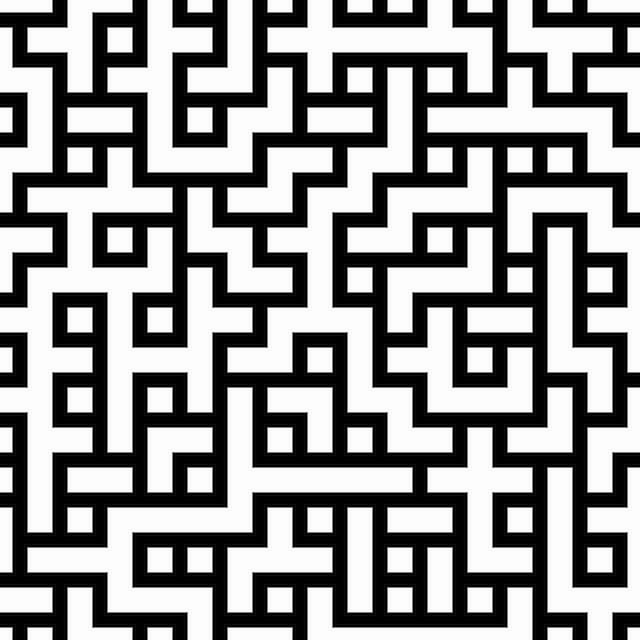
Reproduce this pattern procedurally as a Shadertoy shader.

```glsl
#define CELLS 16.0          // nodes along the longer side
#define HALF_WIDTH 0.1875   // half the wall width, in cells
#define MARGIN 4            // hidden nodes that let the randomness settle
#define SEED 71u
#define PAPER vec3(0.99)
#define INK vec3(0.0)
#define SHEEN vec3(0.05)
#define SHEEN_DEPTH 0.078   // distance of the sheen from the wall edge
#define SHEEN_HALF 0.0156   // half the sheen width

float hash(ivec2 p) {
    uint n = uint(p.x) * 0x9E37u + uint(p.y) * 0x85EBCAu + SEED * 0xC2B2u;
    n = (n ^ (n >> 15)) * 0x2C1B3C6Du;
    n = (n ^ (n >> 12)) * 0x297A2D39u;
    n ^= n >> 15;
    return float(n >> 8) / 16777216.0;
}

// Grows nodes row by row. Every node is a corner or a T: it lacks one wall,
// or two perpendicular ones. Returns the gaps (left, right, below, above).
bvec4 nodeGaps(ivec2 node) {
    uint gapsAbove = 0u;    // one bit per column
    bvec4 gaps = bvec4(false);
    for (int y = 0; y <= node.y; y++) {
        bool left = false;
        for (int x = 0; x <= node.x; x++) {
            uint bit = 1u << uint(x);
            bool below = (gapsAbove & bit) != 0u;
            float r = hash(ivec2(x, y));
            bool right, above;
            if (left || below) {
                right = !left && r < 0.5;
                above = !below && r < 0.5;
            } else {
                right = r < 2.0 / 3.0;
                above = r > 1.0 / 3.0;
            }
            gapsAbove = above ? (gapsAbove | bit) : (gapsAbove & ~bit);
            gaps = bvec4(left, right, below, above);
            left = right;
        }
    }
    return gaps;
}

// Signed distance to a wall running from the node centre along +x
float armDistance(vec2 p) {
    return max(abs(p.y), -p.x) - HALF_WIDTH;
}

float wallDistance(vec2 p, bvec4 gaps) {
    float d = 1.0;
    if (!gaps.x) d = min(d, armDistance(-p));
    if (!gaps.y) d = min(d, armDistance(p));
    if (!gaps.z) d = min(d, armDistance(-p.yx));
    if (!gaps.w) d = min(d, armDistance(p.yx));
    return d;
}

// Antialiased coverage of the region where d < 0
float coverage(float d, float pixel) {
    return clamp(0.5 - d / pixel, 0.0, 1.0);
}

void mainImage(out vec4 fragColor, in vec2 fragCoord) {
    float pixel = CELLS / max(iResolution.x, iResolution.y);
    vec2 p = fragCoord * pixel;
    bvec4 gaps = nodeGaps(ivec2(floor(p)) + MARGIN);
    float d = wallDistance(fract(p) - 0.5, gaps);

    // Dark walls with a faint inner sheen on light paper
    float sheen = coverage(abs(d + SHEEN_DEPTH) - SHEEN_HALF, pixel);
    vec3 wall = mix(INK, SHEEN, sheen);
    fragColor = vec4(mix(PAPER, wall, coverage(d, pixel)), 1.0);
}
```
